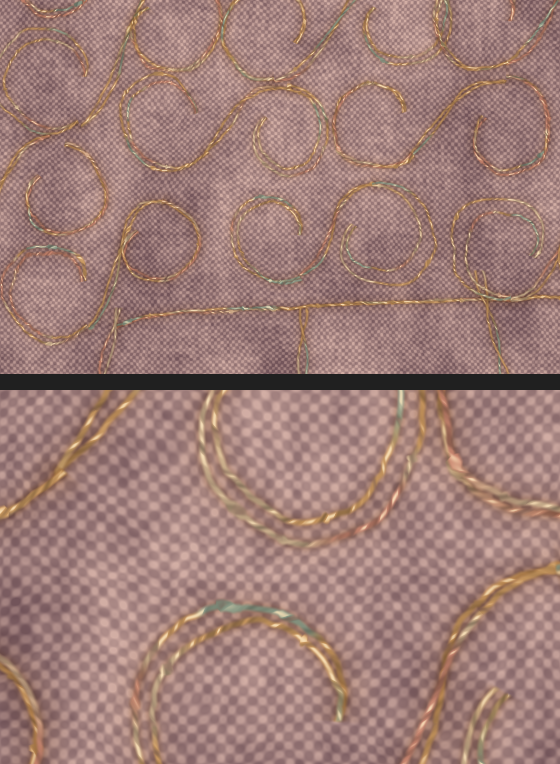
Top, the full canvas; bottom, a detail of the centre.
Write a Shadertoy shader that draws this pattern.

```glsl
// Mauve plain-weave cloth quilted with curls of doubled metallic thread.
// Curls are polar spirals on a jittered grid, joined in pairs by Bezier tails;
// a seam with short spurs runs below. Lengths are in canvas heights.
#define CELL 0.295
#define TURN 5.3
#define CURL_GAP 0.036
#define THREAD_WIDTH 0.0031
#define WEAVE_COUNT 118.0
#define WEAVE_CONTRAST 0.58
#define FOLD_CONTRAST 0.85
#define GLINT 0.85

const float TAU = 6.28319;
const vec3 CLOTH_DARK = vec3(0.49, 0.37, 0.385);
const vec3 CLOTH_LIGHT = vec3(0.78, 0.64, 0.61);
const vec3 GOLD = vec3(0.74, 0.56, 0.35);
const vec3 TEAL = vec3(0.52, 0.59, 0.52);
const vec3 PINK = vec3(0.74, 0.49, 0.41);
const vec3 SILVER = vec3(0.76, 0.66, 0.53);
const vec3 SHINE = vec3(1.0, 0.92, 0.76);

float hash(vec2 p) { return fract(sin(dot(p, vec2(127.1, 311.7))) * 43758.5); }

float noise(vec2 p) {
    vec2 i = floor(p), f = fract(p);
    f = f * f * (3.0 - 2.0 * f);
    return mix(mix(hash(i), hash(i + vec2(1, 0)), f.x),
               mix(hash(i + vec2(0, 1)), hash(i + vec2(1, 1)), f.x), f.y);
}

// Woven knots of uneven yarn, lit by soft puckers that stretch into folds
vec3 cloth(vec2 p) {
    float fold = 0.6 * noise(p * vec2(8.0, 4.5) + 3.0) + 0.4 * noise(p * vec2(15.0, 9.0) + 17.0);
    vec2 warp = vec2(noise(p * 9.0), noise(p * 9.0 + 40.0)) * 0.014;
    warp += vec2(noise(p * 45.0 + 5.0), noise(p * 45.0 + 70.0)) * 0.004;
    vec2 q = (p + warp + 0.03 * vec2(-p.y, p.x)) * WEAVE_COUNT;
    float knot = cos(q.x * TAU * 0.5) * cos(q.y * TAU * 0.5);
    float weave = smoothstep(-0.6, 0.85, knot);
    weave += 0.65 * (noise(q * 0.9) - 0.5);
    weave += 0.3 * (noise(q * vec2(0.15, 1.0)) + noise(q * vec2(1.0, 0.15) + 31.0) - 1.0);
    float light = 0.5 + (weave - 0.5) * WEAVE_CONTRAST + (fold - 0.5) * FOLD_CONTRAST;
    light += 0.1 * (p.y - 0.5);
    return mix(CLOTH_DARK, CLOTH_LIGHT, clamp(light, -0.15, 1.15));
}

vec3 threadColor(float x) {
    vec3 c = mix(TEAL, GOLD, smoothstep(0.20, 0.30, x));
    c = mix(c, SILVER, smoothstep(0.52, 0.62, x));
    return mix(c, PINK, smoothstep(0.68, 0.78, x));
}

// Two strands either side of a path: d = signed distance, s = length along it
void stitch(inout vec3 col, float d, float s, float gap, float seed, float mask) {
    if (abs(d) > 0.08 || mask <= 0.0) return;
    float soft = 0.0016 + 0.5 / iResolution.y;
    for (float side = -1.0; side < 2.0; side += 2.0) {
        float lane = seed * 37.0 + side * 5.0;
        float wobble = 0.010 * (noise(vec2(s * 18.0, lane)) - 0.5)
                     + 0.003 * (noise(vec2(s * 70.0, lane + 3.0)) - 0.5);
        float across = d - side * (gap + 0.002) - wobble;
        float dist = abs(across);
        float tuft = smoothstep(0.80, 0.92, noise(vec2(s * 60.0, lane + 9.0)));
        float halfWidth = THREAD_WIDTH * (0.8 + 0.9 * tuft);
        float shade = 0.12 * smoothstep(0.009, 0.002, dist) + 0.05 * smoothstep(0.035, 0.0, dist);
        col *= 1.0 - mask * shade * vec3(0.6, 0.9, 1.3);

        // Short metallic flashes between duller stretches that sink into the cloth
        float twist = noise(vec2(s * 130.0 + across * 200.0, lane + 20.0));
        float sunk = noise(vec2(s * 85.0, lane + 40.0));
        vec3 c = threadColor(noise(vec2(s * 6.0, lane + 60.0)));
        c *= 0.70 + 0.55 * twist;
        c = mix(c, SHINE, GLINT * smoothstep(0.62, 0.88, twist) * smoothstep(halfWidth * 1.2, 0.0, dist));
        float cover = mix(0.45, 0.95, smoothstep(0.15, 0.55, max(sunk, twist)));
        col = mix(col, c, mask * cover * smoothstep(halfWidth + soft, halfWidth - soft, dist));
    }
}

struct Curl { vec2 center; float radius; float exitAngle; };

// Even curls leave at the bottom, odd ones at the top; the first column hangs lower
Curl curlAt(vec2 id) {
    vec2 h = vec2(hash(id + 2.3), hash(id + 7.9));
    vec2 c = vec2(0.15, 0.36) + CELL * id + (h - 0.5) * 0.07;
    if (id.x < 0.5) c.y -= 0.16;
    float odd = mod(id.x + id.y, 2.0);
    return Curl(c, mix(0.115, 0.155, hash(id + 4.1)), mix(-1.2, 1.57, odd) + h.y - 0.5);
}

void drawCurl(inout vec3 col, vec2 p, Curl k, float seed) {
    vec2 q = p - k.center;
    q += 0.02 * (vec2(noise(p * 9.0 + 8.0), noise(p * 9.0 + 25.0)) - 0.5);
    float turn = mod(atan(q.y, q.x) - k.exitAngle + TURN, TAU);
    float left = 1.0 - turn / TURN;
    float r = k.radius * (1.0 - 0.5 * left * left);
    float mask = smoothstep(0.0, 0.004, turn * r) * smoothstep(-0.002, 0.002, (TURN - turn) * r);
    float gap = CURL_GAP * (seed - 0.4) * sin(turn / TURN * TAU * 0.5);
    stitch(col, length(q) - r, turn * r, gap, seed, mask);
}

// S-shaped tail between the outer ends of two curls
void drawTail(inout vec3 col, vec2 p, Curl k, Curl n, float seed) {
    vec2 u = vec2(cos(k.exitAngle), sin(k.exitAngle)), v = vec2(cos(n.exitAngle), sin(n.exitAngle));
    vec2 a = k.center + k.radius * u, b = n.center + n.radius * v;
    vec2 ca = a + 0.14 * vec2(-u.y, u.x), cb = b + 0.14 * vec2(-v.y, v.x);
    vec2 last = a;
    float best = 1.0, d = 1.0, along = 0.0;
    for (float i = 1.0; i < 13.0; i++) {
        float t = i / 12.0, w = 1.0 - t;
        vec2 next = w*w*w*a + 3.0*w*w*t*ca + 3.0*w*t*t*cb + t*t*t*b;
        vec2 e = next - last, q = p - last;
        float f = clamp(dot(q, e) / dot(e, e), 0.0, 1.0), m = length(q - e * f);
        if (m < best) { best = m; d = e.x * q.y > e.y * q.x ? m : -m; along = t + (f - 1.0) / 12.0; }
        last = next;
    }
    stitch(col, d, along * 0.35, 0.007 * sin(along * TAU), seed + 0.5, 1.0);
}

void mainImage(out vec4 fragColor, in vec2 fragCoord) {
    vec2 p = fragCoord / iResolution.y;
    vec3 col = cloth(p);

    // Seam, then the spurs that hang from it
    float x = p.x - 0.31;
    float seam = 0.13 + 0.03 * (1.0 - exp(-12.0 * max(x, 0.0))) + 0.04 * x;
    stitch(col, p.y - seam, p.x, -0.001, 0.7, smoothstep(0.0, 0.004, x));
    for (float i = 0.0; i < 3.0; i++) {
        float top = 0.18 + 0.05 * i * (i - 1.0);
        float lean = 0.31 + 0.5 * i + (0.15 - p.y) * 0.25 * (i - 1.0);
        float spread = 0.010 * sin(p.y * 24.0 + i);
        stitch(col, p.x - lean, p.y, spread, 0.2 + 0.3 * i, smoothstep(top, top - 0.006, p.y));
    }

    // Curls and tails from the nearby cells
    vec2 base = floor((p - vec2(0.0, 0.2)) / CELL);
    for (float j = -1.0; j < 2.0; j++)
    for (float i = -2.0; i < 2.0; i++) {
        vec2 id = base + vec2(i, j);
        if (id.y < 0.0) continue;
        Curl k = curlAt(id);
        float seed = hash(id + 11.7);
        if (mod(id.x + id.y, 2.0) < 0.5) drawTail(col, p, k, curlAt(id + vec2(1, 0)), seed);
        drawCurl(col, p, k, seed);
    }
    fragColor = vec4(clamp(col, 0.0, 1.0), 1.0);
}
```
